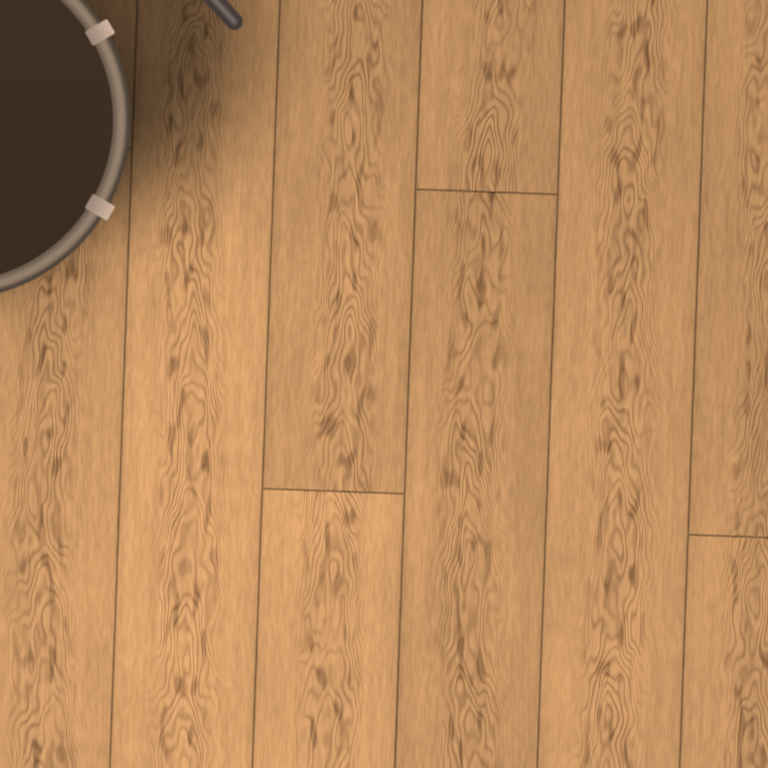
Reproduce this texture procedurally as a WebGL 2 fragment shader.

```glsl
#version 300 es
precision highp float;
// Oak plank floor with a round drum standing in the upper left corner.
// Staggered boards carry contour lines of a warped field as cathedral grain,
// with stretched gradient noise as fibres; drum and shadow are laid on top.
uniform vec2 u_resolution;
out vec4 fragColor;

const float PLANK_WIDTH = 0.1855;
const float BOARD_LENGTH = 1.231;
const float BOARD_STAGGER = 0.397;
const float TILT = 0.036;
const vec3 OAK = vec3(0.835, 0.625, 0.420);
const vec3 GRAIN_TINT = vec3(0.66, 0.63, 0.62);
const vec3 DRUM_HEAD = vec3(0.235, 0.180, 0.135);
const vec3 DRUM_RIM = vec3(0.49, 0.42, 0.355);
const vec3 CLAMP_METAL = vec3(0.74, 0.64, 0.57);

vec2 gradientAt(vec2 cell) {
  float h = fract(sin(dot(cell, vec2(127.1, 311.7))) * 43758.5);
  return vec2(cos(6.2832 * h), sin(6.2832 * h));
}

float gradientNoise(vec2 p) {
  vec2 i = floor(p), f = p - i;
  vec2 w = f * f * f * (f * (f * 6.0 - 15.0) + 10.0);
  vec2 e = vec2(1.0, 0.0);
  float low = mix(dot(gradientAt(i), f), dot(gradientAt(i + e.xy), f - e.xy), w.x);
  float high = mix(dot(gradientAt(i + e.yx), f - e.yx),
                   dot(gradientAt(i + e.xx), f - e.xx), w.x);
  return mix(low, high, w.y);
}

float coverage(float d, float soft) {
  return 1.0 - smoothstep(-soft, soft, d);
}

float boxDistance(vec2 p, vec2 halfSize) {
  vec2 q = abs(p) - halfSize;
  return length(max(q, 0.0)) + min(max(q.x, q.y), 0.0);
}

float capsuleDistance(vec2 p, vec2 a, vec2 b, float r) {
  vec2 ab = b - a;
  return length(p - a - ab * clamp(dot(p - a, ab) / dot(ab, ab), 0.0, 1.0)) - r;
}

// Dark contour lines: nested arches around a wandering heart line.
float cathedralGrain(float u, float along, vec2 seed) {
  float heart = 0.22 * gradientNoise(vec2(along * 1.7, 0.5) + seed);
  float x = u - heart;
  float warp = 5.0 * gradientNoise(vec2(x * 4.0, along * 7.0) + seed)
             + 1.6 * gradientNoise(vec2(x * 13.0, along * 24.0) + seed);
  float rings = 32.0 * x * x / (abs(x) + 0.1) + 24.0 * along + warp;
  float lines = pow(0.5 + 0.5 * sin(6.2832 * rings), 2.0);
  float resolved = 1.0 - smoothstep(0.3, 0.7, fwidth(rings));
  float strip = 1.0 - smoothstep(0.08, 0.30, abs(x));
  float patches = 0.65 + 0.7 * gradientNoise(vec2(x * 5.0, along * 9.0) + seed + 7.3);
  float smears = smoothstep(0.12, 0.45, gradientNoise(vec2(x * 15.0, along * 24.0) + seed + 3.7));
  return strip * (0.52 * lines * resolved * patches + 0.55 * smears) + 0.06 * lines * resolved;
}

// Fine vertical fibres and short pores, signed around zero.
float fibres(vec2 p, vec2 seed) {
  return 0.075 * gradientNoise(p * vec2(210.0, 45.0) + seed)
       + 0.060 * gradientNoise(p * vec2(95.0, 9.0) + seed)
       + 0.050 * gradientNoise(p * vec2(28.0, 2.5) + seed)
       + 0.050 * gradientNoise(p * vec2(5.0, 4.0) + seed);
}

vec3 plankFloor(vec2 p, float px) {
  vec2 q = vec2(p.x - TILT * p.y - 0.143, p.y + TILT * p.x);
  float plank = floor(q.x / PLANK_WIDTH);
  float u = q.x / PLANK_WIDTH - plank - 0.5;
  float offset = (q.y + 0.021 - BOARD_STAGGER * plank) / BOARD_LENGTH;
  float board = floor(offset);
  vec2 seed = vec2(plank * 17.31 + 40.0, board * 29.17 + plank * 5.73);

  float tone = 0.965 + 0.035 * cos(2.2 * plank + 1.2 * board);
  vec3 wood = OAK * (tone + fibres(q, seed));
  wood *= mix(vec3(1.0), GRAIN_TINT, cathedralGrain(u, q.y, seed));

  // Seams between planks and at board ends
  float side = (0.5 - abs(u)) * PLANK_WIDTH;
  float end = (0.5 - abs(offset - board - 0.5)) * BOARD_LENGTH;
  float seam = coverage(min(side, end) - 0.0012, 0.0008 + px);
  return wood * (1.0 - 0.36 * seam) * (1.0 - 0.07 * exp(-side * 130.0));
}

// Warm light from the lower left, shade beside the drum.
float floorLight(vec2 p, float drumDistance) {
  float light = 1.04 - 0.13 * smoothstep(0.1, 1.0, length(p - vec2(0.28, 0.2)));
  float shade = 1.0 - smoothstep(0.35, 1.15, length((p - vec2(0.14, 0.97)) / vec2(0.25, 0.29)));
  float contact = exp(-max(drumDistance, 0.0) * 38.0);
  return light * (1.0 - 0.50 * shade) * (1.0 - 0.22 * contact);
}

vec3 addDrum(vec3 col, vec2 c, float d, float px) {
  float soft = 0.001 + px;
  float band = smoothstep(-0.024, 0.0, d);
  vec3 rim = DRUM_RIM * (0.82 + 0.36 * sin(3.1416 * band)) * (1.0 - 0.25 * smoothstep(0.75, 1.0, band));
  col = mix(col, rim, coverage(d, soft));
  col = mix(col, DRUM_HEAD * (1.0 + 0.25 * c.y), coverage(d + 0.023, soft));

  // Clamps mirrored about the horizontal axis
  vec2 axis = vec2(cos(0.53), sin(0.53));
  vec2 m = vec2(c.x, abs(c.y));
  vec2 local = vec2(dot(m, axis), dot(m, vec2(-axis.y, axis.x))) - vec2(0.225, 0.0);
  float clampShape = boxDistance(local, vec2(0.014, 0.008)) - 0.003;
  return mix(col, CLAMP_METAL * (0.95 + 9.0 * local.x), coverage(clampShape, soft));
}

void main() {
  vec2 p = gl_FragCoord.xy / u_resolution;
  float px = 0.7 / u_resolution.y;
  vec2 c = p - vec2(-0.064, 0.844);
  float drum = length(c) - 0.234;

  vec3 col = plankFloor(p, px) * floorLight(p, drum);
  col = addDrum(col, c, drum, px);

  // Rubber foot of a stand at the top edge
  float foot = capsuleDistance(p, vec2(0.275, 1.005), vec2(0.305, 0.972), 0.011);
  vec3 rubber = mix(vec3(0.27, 0.23, 0.22), vec3(0.46, 0.41, 0.39), smoothstep(-0.004, -0.011, foot));
  col = mix(col, rubber, coverage(foot, 0.001 + px));
  fragColor = vec4(col, 1.0);
}
```
